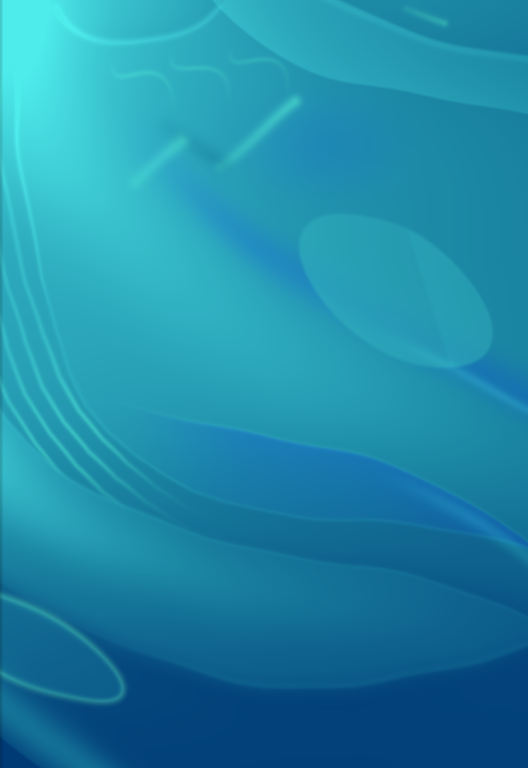
Reproduce this background procedurally as a Shadertoy shader.

```glsl
// Glossy folds of turquoise liquid, bright at the upper left and deep blue at the lower right.

const vec3 DEEP = vec3(0.0, 0.23, 0.46);
const vec3 TEAL = vec3(0.11, 0.54, 0.65);
const vec3 CYAN = vec3(0.29, 0.89, 0.90);
const vec3 BLUE_SHIFT = vec3(-0.02, -0.08, 0.05);
const vec3 GREEN_SHIFT = vec3(0.08, 0.14, 0.05);

// Soft ridge, one-sided fold with a crisp edge, and plain soft edge.
float ridge(float d, float width) { return exp(-d * d / (width * width)); }
float fold(float d, float reach) { return smoothstep(-0.25, 0.25, d) * exp(-max(d, 0.0) / reach); }
float side(float d, float width) { return smoothstep(-width, width, d); }

vec3 ramp(float light) {
    vec3 low = mix(DEEP, TEAL, clamp(light * 2.0, 0.0, 1.0));
    return mix(low, CYAN, clamp(light * 2.0 - 1.0, 0.0, 1.1));
}

// Distance to a cubic curve (positive on its upper right side) and position along it.
vec2 curve(vec2 p, vec2 a, vec2 b, vec2 c, vec2 d) {
    const float STEPS = 20.0;
    vec2 start = a, best = vec2(1e4, 0.0);
    for (float i = 1.0; i <= STEPS; i++) {
        float t = i / STEPS, s = 1.0 - t;
        vec2 end = s * s * s * a + 3.0 * s * s * t * b + 3.0 * s * t * t * c + t * t * t * d;
        vec2 e = end - start, w = p - start;
        float h = clamp(dot(w, e) / dot(e, e), 0.0, 1.0);
        float dist = length(w - e * h);
        if (dist < abs(best.x)) {
            best = vec2(e.x * w.y < e.y * w.x ? -dist : dist, (i - 1.0 + h) / STEPS);
        }
        start = end;
    }
    return best;
}

// Approximate distance to a turned ellipse, negative inside.
float ellipse(vec2 p, vec2 center, vec2 radii, float angle) {
    float c = cos(angle), s = sin(angle);
    vec2 q = mat2(c, -s, s, c) * (p - center);
    float k = length(q / radii);
    return k * (k - 1.0) / max(length(q / (radii * radii)), 0.001);
}

// Straight glint with soft sides.
float glint(vec2 p, vec2 a, vec2 b, float width) {
    vec2 e = b - a;
    float h = clamp(dot(p - a, e) / dot(e, e), 0.0, 1.0);
    return ridge(length(p - a - e * h), width) * (0.45 + 0.55 * h);
}

// Layered sines that bend the surface a little.
vec2 sway(vec2 p) {
    return 0.35 * sin(p.yx * 0.17 + vec2(0.0, 1.7)) + 0.15 * sin(p.yx * 0.41 + p * 0.1);
}

void mainImage(out vec4 fragColor, in vec2 fragCoord) {
    vec2 uv = fragCoord / iResolution.xy;
    vec2 p = uv * vec2(69.0, 100.0);
    vec2 q = p + sway(p);

    // Main fold lines, each running from left to right.
    vec2 beam = curve(q, vec2(5, 103), vec2(16, 72), vec2(40, 60), vec2(71, 46));
    vec2 swoosh = curve(q, vec2(2, 104), vec2(2, 18), vec2(30, 39), vec2(72, 28));
    vec2 wave = curve(q, vec2(-1, 49), vec2(14, 24), vec2(42, 32), vec2(71, 19));
    vec2 floorLine = curve(q, vec2(-1, 25), vec2(18, 12), vec2(42, 4), vec2(72, 17));
    vec2 sheet = curve(q, vec2(12, 48), vec2(34, 42), vec2(46, 46), vec2(71, 28));
    vec2 ribbon = curve(q, vec2(25, 103), vec2(36, 88), vec2(52, 88), vec2(71, 85));
    vec2 topEdge = curve(q, vec2(41, 102), vec2(52, 95), vec2(60, 93), vec2(71, 93));

    // Broad light: vertical falloff, corner glow and diagonal beam.
    float light = mix(0.04, 0.46, smoothstep(0.0, 0.7, uv.y)) + 0.3 * (1.0 - uv.x) * uv.y;
    light += 0.3 * exp(-length(p - vec2(2, 100)) / 15.0);
    light += 0.2 * ridge(beam.x + 8.0, 9.0) * (1.0 - 0.75 * beam.y);
    light += 0.17 * side(floorLine.x, 2.5) * (1.0 - smoothstep(0.4, 0.7, uv.y)) * (1.0 - 0.4 * uv.x);
    light += 0.22 * ridge(wave.x + 5.5, 5.0) * (1.0 - wave.y);

    // Shadows and lips along the folds.
    light -= 0.07 * fold(-swoosh.x, 5.0) * smoothstep(0.25, 0.6, swoosh.y);
    light -= 0.09 * fold(wave.x, 2.5) + 0.05 * fold(-floorLine.x, 4.0);
    light += 0.04 * ridge(wave.x, 0.35) + 0.06 * ridge(swoosh.x, 0.3);
    light += 0.05 * ridge(floorLine.x - 0.4, 0.5) * smoothstep(0.2, 0.5, floorLine.y);
    float sheetMask = fold(-sheet.x, 9.0) * smoothstep(0.02, 0.4, sheet.y) * side(swoosh.x, 0.6);
    light += 0.06 * ridge(sheet.x, 0.3) * smoothstep(0.0, 0.3, sheet.y);
    light += 0.17 * ridge(sheet.x + 1.6, 1.1) * smoothstep(0.65, 0.92, sheet.y);
    light += 0.12 * ridge(beam.x - 0.3, 0.7) * smoothstep(0.72, 0.95, beam.y);

    // Ribbon across the upper right.
    light += 0.1 * fold(ribbon.x, 6.0) - 0.04 * fold(-ribbon.x, 5.0);
    light -= 0.1 * fold(topEdge.x, 6.0);
    light += 0.07 * ridge(topEdge.x + 0.5, 0.5);

    // Fine strands fanning down the left edge and around the bend.
    float strandMask = side(-swoosh.x, 0.4) * side(wave.x, 0.6) * smoothstep(0.62, 0.3, swoosh.y);
    float strands = pow(0.5 + 0.5 * sin(swoosh.x * 2.6 + 2.0 * sin(swoosh.y * 13.0)), 5.0);
    light += strandMask * (0.1 * strands - 0.03);
    float bend = strandMask * strands * ridge(swoosh.y - 0.42, 0.12);

    // Lower left leaf and the two bands under it.
    float leaf = ellipse(q, vec2(3, 16.5), vec2(15, 4.6), -0.49);
    vec2 band = curve(q, vec2(-1, 12), vec2(5, 7), vec2(11, 2), vec2(18, -4));
    light += 0.15 * side(-leaf, 0.25) + 0.28 * ridge(band.x + 1.5, 2.8);
    light -= 0.18 * side(-band.x - 5.0, 0.4);
    float leafRim = ridge(leaf, 0.45);

    // Faceted bubble on the right.
    float bubble = ellipse(q, vec2(51.5, 62), vec2(14.5, 7.5), -0.6);
    float bubbleMask = side(-bubble, 0.35);
    float facet = bubbleMask * side(dot(p - vec2(55.5, 63), vec2(0.95, 0.3)), 0.3);
    light += 0.05 * bubbleMask + 0.03 * facet;

    // Refracted glints below the upper edge.
    float shine = 0.6 * glint(q, vec2(29, 78.5), vec2(39, 87), 0.8);
    shine += 0.4 * glint(q, vec2(18, 76), vec2(24, 81.3), 0.9);
    shine += 0.45 * glint(q, vec2(53, 98.5), vec2(58, 96.8), 0.5);
    light -= 0.1 * glint(q, vec2(22, 83), vec2(29, 79), 1.3);
    for (float i = 0.0; i < 3.0; i++) {
        vec2 shifted = q - i * vec2(7.5, 1.2);
        vec2 hook = curve(shifted, vec2(15, 92), vec2(14, 86), vec2(23, 95), vec2(23, 85));
        shine += 0.22 * ridge(hook.x, 0.35) * sin(3.14 * hook.y);
    }
    vec2 smile = curve(q, vec2(7, 99), vec2(11, 92), vec2(23, 93), vec2(28, 99));
    light += 0.12 * ridge(smile.x, 0.45) - 0.05 * fold(smile.x, 3.0) * smoothstep(0.1, 0.5, smile.y);

    // Colour: ramp, then blue shadows and green-white highlights.
    float blue = sheetMask + 0.9 * ridge(beam.x - 1.8, 2.6) * smoothstep(0.2, 0.55, beam.y);
    blue += 0.6 * ridge(length((p - vec2(42, 81)) / vec2(9, 6)), 1.0);
    vec3 color = ramp(light) + BLUE_SHIFT * blue * (1.0 - 0.7 * bubbleMask);
    color += GREEN_SHIFT * (1.2 * leafRim + bend + 2.2 * shine + 0.15 * bubbleMask);
    color *= 1.0 - 0.15 * smoothstep(0.5, 0.1, p.x);
    fragColor = vec4(clamp(color, 0.0, 1.0), 1.0);
}
```
